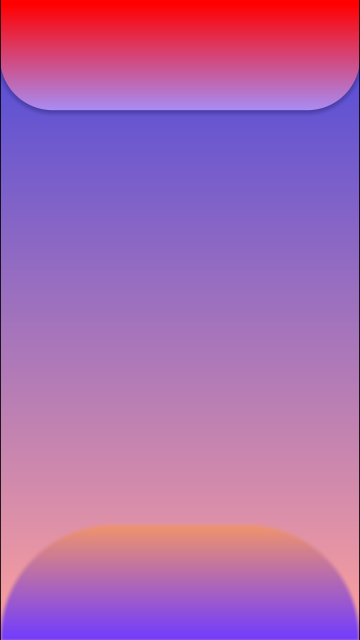
Write a Shadertoy shader that draws this background.

```glsl
// A vertical blue-to-pink gradient with a red rounded panel hanging from the top
// and a soft orange-to-violet dome at the foot. Both shapes are rounded-box
// distances, in units of canvas width; thin dark lines frame the sides.

#define PANEL_HEIGHT 0.306
#define PANEL_RADIUS 0.146
#define DOME_HEIGHT 0.319
#define DOME_RADIUS 0.314
#define DOME_BLUR 0.010
#define SHADOW_DROP 0.005
#define SHADOW_BLUR 0.016
#define SHADOW_STRENGTH 0.45
#define FRAME_WIDTH 0.0023

const vec3 SKY_TOP = vec3(0.27, 0.27, 0.865);
const vec3 SKY_FOOT = vec3(1.0, 0.63, 0.61);
const vec3 PANEL_RED = vec3(1.0, 0.0, 0.0);
const vec3 PANEL_LILAC = vec3(0.66, 0.55, 0.95);
const vec3 DOME_ORANGE = vec3(0.94, 0.58, 0.42);
const vec3 DOME_VIOLET = vec3(0.44, 0.23, 1.0);
const vec3 SHADOW_COLOR = vec3(0.16, 0.12, 0.42);

// Signed distance to a box with rounded corners
float roundedBox(vec2 p, vec2 halfSize, float radius) {
    vec2 q = abs(p) - halfSize + radius;
    return length(max(q, 0.0)) + min(max(q.x, q.y), 0.0) - radius;
}

void mainImage(out vec4 fragColor, in vec2 fragCoord) {
    float pixel = 1.0 / iResolution.x;
    vec2 p = fragCoord * pixel;
    float top = iResolution.y * pixel;
    float depth = top - p.y;
    float x = p.x - 0.5;

    // Backdrop
    vec3 color = mix(SKY_TOP, SKY_FOOT, depth / top);

    // Dome, blurred along its curve and its foot
    float domeDist = roundedBox(vec2(x, p.y), vec2(0.498, DOME_HEIGHT), DOME_RADIUS);
    float domeMask = 1.0 - smoothstep(-DOME_BLUR, DOME_BLUR, domeDist);
    domeMask *= smoothstep(-DOME_BLUR, DOME_BLUR * 0.6, p.y);
    float domeFade = clamp(p.y / DOME_HEIGHT, 0.0, 1.0);
    color = mix(color, mix(DOME_VIOLET, DOME_ORANGE, domeFade), domeMask);

    // Panel shadow, then the panel itself
    vec2 panelHalf = vec2(0.5, PANEL_HEIGHT);
    float shadowDist = roundedBox(vec2(x, depth - SHADOW_DROP), panelHalf, PANEL_RADIUS);
    float shadow = 1.0 - smoothstep(-SHADOW_BLUR * 0.5, SHADOW_BLUR, shadowDist);
    color = mix(color, SHADOW_COLOR, shadow * SHADOW_STRENGTH);

    float panelDist = roundedBox(vec2(x, depth), panelHalf, PANEL_RADIUS);
    float panelMask = clamp(0.5 - panelDist / pixel, 0.0, 1.0);
    float panelFade = clamp((depth - 0.012) / (PANEL_HEIGHT - 0.012), 0.0, 1.0);
    color = mix(color, mix(PANEL_RED, PANEL_LILAC, panelFade), panelMask);

    // Dark side lines
    float sideDist = min(p.x, 1.0 - p.x);
    float frame = clamp((FRAME_WIDTH - sideDist) / pixel + 0.5, 0.0, 1.0);
    color *= 1.0 - frame;

    fragColor = vec4(color, 1.0);
}
```
